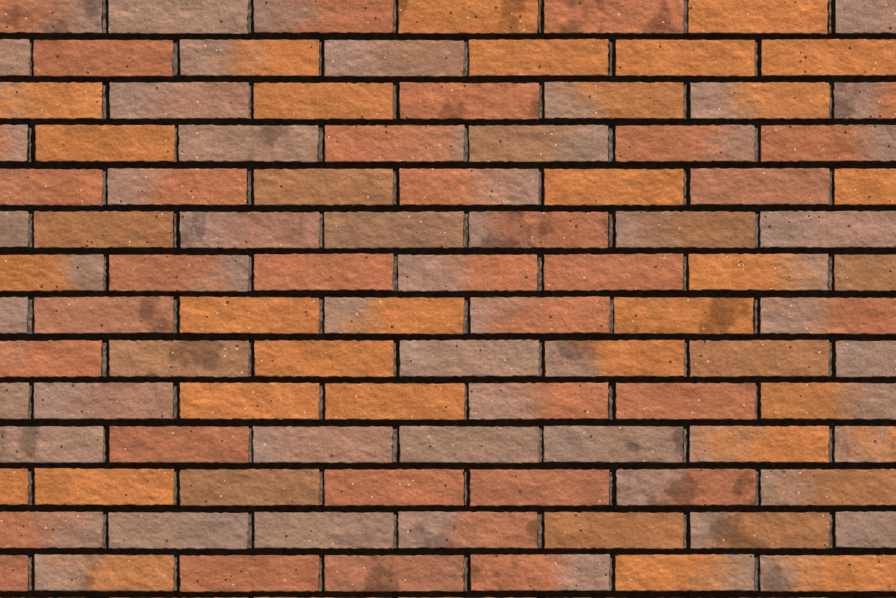
Reproduce this texture procedurally as a Shadertoy shader.

```glsl
const vec2 PITCH = vec2(0.2428, 0.0718);   // brick plus joint, in canvas heights
const vec2 HALF_BRICK = vec2(0.1167, 0.0304);

float hash(vec2 p) {
    vec3 q = fract(p.xyx * 0.1031);
    q += dot(q, q.yzx + 33.33);
    return fract((q.x + q.y) * q.z);
}

float noise(vec2 p) {
    vec2 i = floor(p), f = fract(p);
    f = f * f * (3.0 - 2.0 * f);
    return mix(mix(hash(i), hash(i + vec2(1, 0)), f.x),
               mix(hash(i + vec2(0, 1)), hash(i + vec2(1, 1)), f.x), f.y);
}

float fbm(vec2 p) {
    float sum = 0.0, amp = 0.5;
    for (int i = 0; i < 4; i++) {
        sum += amp * noise(p);
        p = p * 2.03 + 17.3;
        amp *= 0.55;
    }
    return sum;
}

float roundBox(vec2 p, vec2 halfSize, float radius) {
    vec2 d = abs(p) - halfSize + radius;
    return length(max(d, 0.0)) + min(max(d.x, d.y), 0.0) - radius;
}

// Sparse mineral grains, one at most per grid cell
float specks(vec2 p, float density) {
    vec2 cell = floor(p);
    vec2 centre = 0.3 + 0.4 * vec2(hash(cell + 3.1), hash(cell + 8.7));
    float radius = 0.12 + 0.2 * hash(cell + 5.9);
    return step(1.0 - density, hash(cell)) * (1.0 - smoothstep(radius * 0.6, radius + 0.12, length(fract(p) - centre)));
}

vec3 brickColor(vec2 q, vec2 id, vec2 local) {
    vec3 brown = vec3(0.63, 0.44, 0.31);
    vec3 orange = vec3(0.76, 0.47, 0.27);
    vec3 red = vec3(0.70, 0.43, 0.31);
    vec3 mauve = vec3(0.63, 0.50, 0.43);
    float kind = hash(id + 11.0), tone = hash(id + 23.0);
    vec2 seeded = q + id * 3.7;

    // Fired body colour
    vec3 col = mix(brown, orange, smoothstep(0.2, 0.75, kind));
    col = mix(col, red, 0.8 * step(0.62, tone));
    col = mix(col, mauve, 0.75 * (1.0 - smoothstep(0.12, 0.32, kind)));

    // Kiln flash creeping in from one end
    float side = hash(id + 37.0) < 0.5 ? -1.0 : 1.0;
    float reach = side * local.x / HALF_BRICK.x + 1.6 * (fbm(seeded * 14.0) - 0.5);
    col = mix(col, mauve, 0.85 * step(0.4, hash(id + 41.0)) * smoothstep(-0.1, 0.9, reach));

    // Cloudy wear and an occasional dark stain
    col *= 0.9 + 0.2 * fbm(seeded * vec2(22.0, 40.0));
    float stain = smoothstep(0.58, 0.75, fbm(seeded * vec2(20.0, 16.0) + 50.0));
    col *= 1.0 - 0.22 * stain * step(0.65, hash(id + 53.0));

    // Split-face relief lit from the upper right
    vec2 grain = vec2(75.0, 110.0), towardLight = vec2(0.0016, 0.0028);
    float relief = fbm(seeded * grain) - fbm((seeded + towardLight) * grain);
    float ridge = fbm(seeded * vec2(24.0, 42.0)) - fbm((seeded + 2.0 * towardLight) * vec2(24.0, 42.0));
    col *= 1.0 + 0.42 * relief + 0.4 * ridge + 0.1 * (noise(seeded * 330.0) - 0.5);

    // Light and dark grains
    col = mix(col, vec3(0.88, 0.76, 0.64), 0.7 * specks(seeded * 150.0, 0.012));
    col = mix(col, vec3(0.26, 0.17, 0.11), 0.6 * specks(seeded * 120.0 + 70.0, 0.012));
    return col * (0.96 + 0.08 * hash(id + 61.0));
}

void mainImage(out vec4 fragColor, in vec2 fragCoord) {
    vec2 q = fragCoord / iResolution.y;
    float px = 1.0 / iResolution.y;

    // Running bond, rows counted downward
    float rowPos = (1.0 - q.y - 0.0607) / PITCH.y;
    float row = floor(rowPos);
    float start = mix(0.0527, 0.1767, mod(row, 2.0));
    float column = (q.x - start) / PITCH.x;
    vec2 id = vec2(floor(column), row) + 20.0;
    vec2 local = (vec2(fract(column), fract(rowPos)) - 0.5) * PITCH;

    // Uneven laying and ragged edges
    vec2 shift = (vec2(hash(id + 71.0), hash(id + 83.0)) - 0.5) * vec2(0.004, 0.0018);
    vec2 laid = local - shift;
    laid.y += laid.x * (hash(id + 97.0) - 0.5) * 0.012;
    float edge = roundBox(laid, HALF_BRICK, 0.002) + (noise(q * 130.0) - 0.5) * 0.0018;

    // Shadowed joints
    vec3 col = vec3(0.09, 0.06, 0.04) * (0.75 + 0.5 * noise(q * 160.0));

    // Mortar catching light in the upright joints
    float across = local.x - sign(local.x) * PITCH.x * 0.5;
    vec2 jointId = vec2(floor(column + 0.5), row) + 20.0;
    float mortarWidth = 0.0018 + 0.0022 * hash(jointId + 7.0);
    float mortar = roundBox(vec2(across + 0.0025, local.y - 0.002), vec2(mortarWidth, 0.028), 0.001);
    mortar += (noise(q * 170.0) - 0.5) * 0.002;
    vec3 mortarColor = vec3(0.46, 0.40, 0.34) * (0.65 + 0.5 * noise(q * 210.0));
    col = mix(col, mortarColor, 1.0 - smoothstep(-px, px, mortar));

    // Brick face with a worn, slightly darker lower rim
    vec3 face = brickColor(q, id, laid);
    face *= 1.0 - 0.22 * smoothstep(-0.003, 0.0, edge) * step(0.0, laid.y);
    col = mix(col, face, 1.0 - smoothstep(-px, px, edge));
    fragColor = vec4(clamp(col, 0.0, 1.0), 1.0);
}
```
